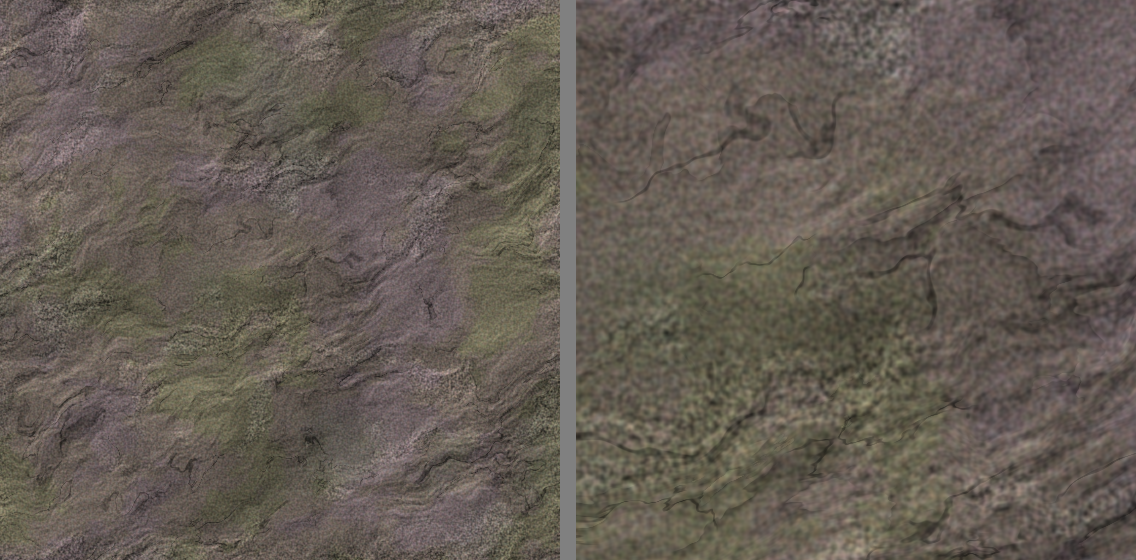
Left: the whole. Right: its middle third, enlarged.
This texture is drawn by a Shadertoy shader. Its source:

```glsl
const float BASE_TONE = 0.362;
const float STREAK_ANGLE = 0.48;
const float STREAK_STRETCH = 1.8;
const float BROAD_WARP = 0.11;
const float FINE_WARP = 0.032;
const float BROAD_CONTRAST = 0.20;
const float RELIEF_CONTRAST = 0.72;
const float RELIEF_STEP = 0.0045;
const float LEDGE_DEPTH = 0.085;
const float CRACK_DEPTH = 0.10;
const float FACET_LIFT = 0.038;
const float GRAIN_SCALE = 205.0;
const float GRAIN_CONTRAST = 0.10;
const float CHROMA_GRAIN = 0.09;
const float EDGE_BAND = 0.06;
const vec2 LIGHT_DIR = vec2(-0.45, 0.89);

// Tints are multiplied by the tone
const vec3 BROWN = vec3(1.095, 0.985, 0.905);
const vec3 OLIVE = vec3(1.055, 1.010, 0.815);
const vec3 MAUVE = vec3(1.100, 0.970, 0.985);
const vec3 SLATE = vec3(1.030, 1.000, 0.940);
const vec3 MOSS = vec3(0.990, 1.025, 0.840);

// Integer hash giving two values in -1..1
vec2 hash2(vec2 cell) {
    uvec2 k = uvec2(ivec2(cell)) * uvec2(1597u, 3571u);
    uint n = (k.x ^ (k.y << 7u)) + k.y * 668265u;
    n = (n ^ (n >> 15u)) * 73244475u;
    n = (n ^ (n >> 13u)) * 73244475u;
    n ^= n >> 16u;
    return vec2(n & 65535u, n >> 16u) / 32767.5 - 1.0;
}

float corner(vec2 cell, vec2 offset, vec2 f) {
    return dot(normalize(hash2(cell + offset) + 0.0001), f - offset);
}

float gradientNoise(vec2 p) {
    vec2 cell = floor(p), f = p - cell;
    vec2 u = f * f * f * (f * (f * 6.0 - 15.0) + 10.0);
    return mix(mix(corner(cell, vec2(0, 0), f), corner(cell, vec2(1, 0), f), u.x),
               mix(corner(cell, vec2(0, 1), f), corner(cell, vec2(1, 1), f), u.x), u.y);
}

float fbm(vec2 p, int octaves, float gain) {
    float sum = 0.0, amplitude = 0.5;
    for (int i = 0; i < octaves; i++) {
        sum += amplitude * gradientNoise(p);
        p = p * 2.03 + vec2(17.3, 9.1);
        amplitude *= gain;
    }
    return sum;
}

vec2 bend(vec2 p, float seed) {
    return vec2(fbm(p + seed, 2, 0.5), fbm(p + seed + 37.5, 2, 0.5));
}

// Bent coordinates running along the rock streaks
vec2 streakSpace(vec2 p) {
    p += BROAD_WARP * bend(p * 4.5, 3.7) + FINE_WARP * bend(p * 19.0, 11.3);
    vec2 along = vec2(cos(STREAK_ANGLE), sin(STREAK_ANGLE));
    return vec2(dot(p, along), dot(p, vec2(-along.y, along.x)) * STREAK_STRETCH);
}

float rockHeight(vec2 p) {
    return fbm(streakSpace(p) * 5.5 + 60.0, 6, 0.58);
}

// Short dark lip: sharp on one side, fading softly on the other
float ledge(vec2 q, float frequency, float seed) {
    float n = fbm(q * frequency + seed, 6, 0.54);
    float lip = n < 0.0 ? smoothstep(-0.014, 0.0, n) : exp(-n * 24.0);
    return lip * smoothstep(0.05, 0.28, gradientNoise(q * frequency * 1.3 + seed + 31.0));
}

// Thin broken line
float crack(vec2 q, float frequency, float seed) {
    float line = 1.0 - smoothstep(0.004, 0.020, abs(fbm(q * frequency + seed, 5, 0.52)));
    return line * smoothstep(0.10, 0.25, gradientNoise(q * frequency * 1.2 + seed + 13.0));
}

void mainImage(out vec4 fragColor, in vec2 fragCoord) {
    vec2 uv = fragCoord / iResolution.xy;
    vec2 p = fragCoord / iResolution.y;
    vec2 q = streakSpace(p);

    // Rough areas: scattered patches and the canvas border
    vec2 border = min(uv, 1.0 - uv);
    float edge = 1.0 - smoothstep(0.0, EDGE_BAND, min(border.x * 1.6, border.y));
    float patches = smoothstep(0.04, 0.22, fbm(q * 4.5 + 90.0, 5, 0.55));
    float rough = clamp(patches + 0.7 * edge, 0.0, 1.0);
    float rugged = smoothstep(-0.18, 0.18, fbm(q * 3.0 + 130.0, 3, 0.5));

    // Tone from broad streaks, lit relief and pale facets
    float tone = BASE_TONE + BROAD_CONTRAST * fbm(q * 3.6 + 12.0, 5, 0.55);
    float relief = rockHeight(p) - rockHeight(p + LIGHT_DIR * RELIEF_STEP);
    tone += RELIEF_CONTRAST * clamp(relief, -0.11, 0.13) * mix(0.55, 1.4, max(rugged, rough));
    float facet = smoothstep(0.04, 0.11, fbm(q * 8.5 + 150.0, 5, 0.55));
    tone += FACET_LIFT * facet * mix(0.3, 1.0, rugged) + 0.03 * patches;

    // Dark ledges and cracks
    tone -= LEDGE_DEPTH * max(ledge(q, 3.6, 5.0), 0.9 * ledge(q, 6.5, 77.0));
    tone -= CRACK_DEPTH * max(crack(q, 5.0, 210.0), crack(q, 8.0, 240.0));

    // Pale mottling and fine grain
    float mottle = fbm(p * 55.0 + 8.0, 3, 0.7);
    float grain = gradientNoise(p * GRAIN_SCALE) + gradientNoise(p * GRAIN_SCALE * 1.4 + 5.0);
    tone += mottle * mix(0.03, 0.15, rough);
    tone += grain * GRAIN_CONTRAST * mix(0.75, 1.5, rough);

    // Mineral tints in soft patches
    float hue = fbm(p * 3.6 + 23.0, 5, 0.55) + 0.35 * fbm(q * 9.0 + 2.0, 4, 0.6);
    vec3 tint = mix(BROWN, OLIVE, smoothstep(0.03, 0.15, hue));
    tint = mix(tint, MAUVE, smoothstep(0.06, 0.19, -hue));
    tint = mix(tint, MOSS, 0.4 * smoothstep(0.14, 0.32, fbm(p * 3.0 + 70.0, 4, 0.5)));
    tint = mix(tint, SLATE, 0.4 * rough * smoothstep(-0.1, 0.2, fbm(p * 5.0 + 51.0, 3, 0.5)));

    // Faint coloured speckle
    vec2 speckle = vec2(gradientNoise(p * 190.0 + 33.0), gradientNoise(p * 190.0 + 66.0));
    tint += CHROMA_GRAIN * vec3(speckle.x, -0.4 * speckle.x, speckle.y);

    fragColor = vec4(clamp(tone, 0.14, 0.66) * tint, 1.0);
}
```
